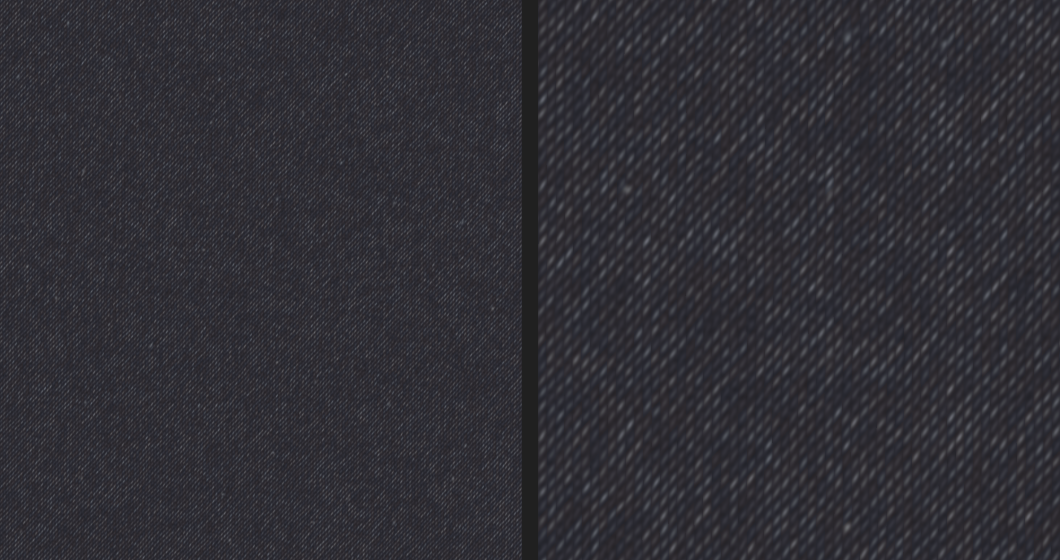
Left, the full canvas; right, a detail of the centre.
Give the GLSL for this texture, as a WebGL 2 fragment shader.

```glsl
#version 300 es
precision highp float;
// Dark blue-grey twill cloth with fine diagonal ribs, uneven yarn and sparse pale slubs.

uniform vec2 u_resolution;
out vec4 fragColor;

vec3 hash3(vec2 cell) {
    vec3 h = fract(cell.xyx * vec3(0.1031, 0.1030, 0.0973));
    h += dot(h, h.yxz + 33.33);
    return fract((h.xxy + h.yzz) * h.zyx);
}

vec2 gradientAt(vec2 corner, vec2 period) {
    float angle = 6.2832 * hash3(mod(corner, period) + period * 1.7).x;
    return vec2(cos(angle), sin(angle));
}

// Gradient noise over the unit square that wraps after a whole period
float wrapNoise(vec2 uv, vec2 period) {
    vec2 p = uv * period;
    vec2 i = floor(p), f = p - i;
    vec2 s = f * f * f * (f * (f * 6.0 - 15.0) + 10.0);
    float a = dot(gradientAt(i, period), f);
    float b = dot(gradientAt(i + vec2(1, 0), period), f - vec2(1, 0));
    float c = dot(gradientAt(i + vec2(0, 1), period), f - vec2(0, 1));
    float d = dot(gradientAt(i + vec2(1, 1), period), f - vec2(1, 1));
    return mix(mix(a, b, s.x), mix(c, d, s.x), s.y);
}

// Stitches lie along ribs that rise to the right; x = brightness, y = hue offset
vec2 twill(vec2 uv, vec2 wobble) {
    vec2 count = vec2(180, 120);
    vec2 g = uv * count + wobble;
    float rib = g.y - g.x * 2.0 / 3.0;
    vec3 rnd = hash3(mod(floor(vec2(g.x, rib)), count) + 7.0);
    vec2 f = fract(vec2(g.x, rib)) - 0.5;
    f += (rnd.yz - 0.5) * vec2(0.16, 0.08);
    f /= vec2(0.43, 0.26);
    float amount = 0.48 + 0.65 * rnd.x + 0.55 * rnd.x * rnd.x;
    return vec2(exp(-dot(f, f)) * amount, rnd.y - 0.5);
}

// Small pale knots, at most one in each cell of a coarse grid
float slubs(vec2 uv) {
    vec2 count = vec2(11, 12);
    vec2 g = uv * count;
    vec2 cell = mod(floor(g), count);
    vec3 place = hash3(cell + 41.0);
    vec3 form = hash3(cell + 83.0);
    vec2 d = fract(g) - mix(vec2(0.15), vec2(0.85), place.xy);
    d.x -= d.y * (form.x - 0.2) * 0.6;
    d /= vec2(0.026, 0.026 + 0.022 * form.y);
    return step(0.66, place.z) * (0.3 + 0.7 * form.z) * exp(-dot(d, d));
}

void main() {
    vec2 uv = gl_FragCoord.xy / u_resolution;
    vec2 alongRib = vec2(uv.x, uv.y - uv.x);

    // Uneven yarn: soft patches, upright streaks, cross bands and rib runs
    float patches = wrapNoise(uv, vec2(7, 8)) * 0.16 + wrapNoise(uv, vec2(26, 28)) * 0.26;
    float streaks = wrapNoise(uv, vec2(90, 9)) * 0.20 + wrapNoise(uv, vec2(8, 100)) * 0.12;
    float runs = wrapNoise(alongRib, vec2(38, 120)) * 0.5;
    float yarn = 1.0 + patches + streaks + runs;
    vec2 wobble = 0.25 * vec2(wrapNoise(uv, vec2(19, 23)), wrapNoise(uv, vec2(29, 25)));

    // Average four samples per pixel
    vec2 stitch = vec2(0);
    float knot = 0.0;
    for (int k = 0; k < 4; k++) {
        vec2 offset = (vec2(k & 1, k >> 1) - 0.5) * 0.5;
        vec2 at = uv + offset / u_resolution;
        stitch += 0.25 * twill(at, wobble);
        knot += 0.25 * slubs(at);
    }

    float fibre = wrapNoise(uv, vec2(211, 229)) * 0.026;
    float light = 0.154 + 0.118 * stitch.x * yarn + 0.01 * (yarn - 1.0) + fibre;
    vec3 tint = mix(vec3(1.0, 0.97, 1.12), vec3(0.99, 1.0, 1.08), smoothstep(0.19, 0.25, light));
    vec3 colour = light * tint + stitch.y * vec3(0.016, 0.0, -0.014);
    colour += knot * vec3(0.20, 0.215, 0.21);
    fragColor = vec4(colour, 1.0);
}
```
